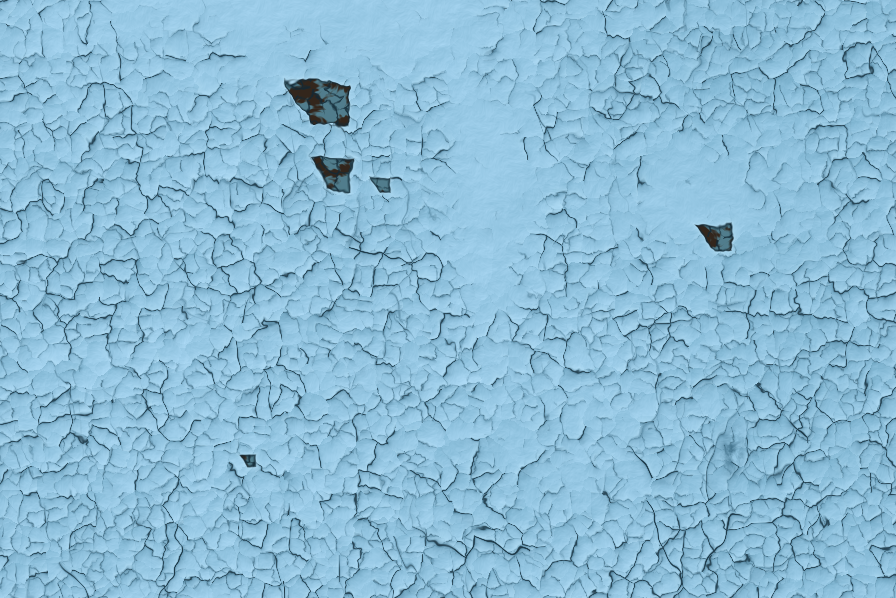
A Shadertoy shader for this texture:

```glsl
const vec3 HIGHLIGHT = vec3(0.74, 0.90, 0.98);
const vec3 PAINT = vec3(0.61, 0.80, 0.91);
const vec3 PAINT_SHADE = vec3(0.46, 0.68, 0.79);
const vec3 CRACK_SOFT = vec3(0.27, 0.46, 0.56);
const vec3 CRACK_DEEP = vec3(0.07, 0.16, 0.21);
const vec3 RUST = vec3(0.20, 0.15, 0.11);
const vec3 OLD_PAINT = vec3(0.33, 0.53, 0.60);
const vec2 LIGHT_DIR = vec2(-0.42, 0.91);

float hash21(vec2 p) {
    vec3 q = fract(vec3(p.xyx) * 0.1031);
    q += dot(q, q.yzx + 33.33);
    return fract((q.x + q.y) * q.z);
}

vec2 hash22(vec2 p) {
    return vec2(hash21(p), hash21(p + 57.3));
}

// Layered, rotated and bent sines, roughly -1 to 1
float waves(vec2 p) {
    float sum = 0.0, amp = 0.6;
    for (int i = 0; i < 5; i++) {
        p = mat2(0.8, 0.6, -0.6, 0.8) * p * 1.7 + 1.3;
        p += 0.5 * sin(p.yx * 0.8 + float(i));
        sum += amp * sin(p.x) * sin(p.y);
        amp *= 0.65;
    }
    return sum;
}

// Surface slope towards the light
float emboss(vec2 p, float reach) {
    return waves(p + LIGHT_DIR * reach) - waves(p);
}

vec2 cellPoint(vec2 id) {
    return id + 0.5 + 0.9 * (hash22(id) - 0.5);
}

// Broken cell borders: x = dark line, y = cast shadow, z = lit rim, w = flake tilt
vec4 cracks(vec2 p, float cells, float density, float width, float pixel) {
    vec2 q = p * cells;
    q += 0.26 * vec2(waves(q * 0.9), waves(q * 0.9 + 7.0));
    float fade = 0.4 * waves(q * 0.6 + 3.0);
    vec2 home = floor(q), nearest = home;
    float best = 9.0;
    for (int i = 0; i < 9; i++) {
        vec2 id = home + vec2(i % 3, i / 3) - 1.0;
        float d = length(cellPoint(id) - q);
        if (d < best) { best = d; nearest = id; }
    }
    vec2 a = cellPoint(nearest) - q;
    vec3 edge = vec3(0.0);
    for (int i = 0; i < 25; i++) {
        if (i == 12) continue;
        vec2 id = nearest + vec2(i % 5, i / 5) - 2.0;
        vec2 b = cellPoint(id) - q;
        vec2 normal = normalize(b - a);
        float d = max(dot(0.5 * (a + b), normal), 0.0) / cells;
        float gap = smoothstep(0.0, 0.5, density - hash21(id + nearest) + fade);
        float facing = dot(normal, LIGHT_DIR);
        float line = 1.0 - smoothstep(0.0, width * (0.4 + gap) + 0.6 * pixel, d);
        float shadow = max(facing + 0.15, 0.0) * exp(-d / (3.2 * width));
        float rim = max(0.15 - facing, 0.0) * exp(-d / (3.2 * width));
        edge = max(edge, gap * vec3(line, shadow, rim));
    }
    return vec4(edge, -dot(a, LIGHT_DIR));
}

// Soft oval, 1 at the centre
float blob(vec2 p, vec2 centre, vec2 radius) {
    vec2 q = (p - centre) / radius;
    return exp(-dot(q, q));
}

// Signed distance to a ragged, tapering chip
float chip(vec2 p, vec2 centre, float size) {
    vec2 q = p - centre;
    q += 0.22 * size * vec2(waves(q * 22.0 + centre * 9.0), waves(q * 22.0 + centre * 31.0));
    float sides = abs(q.x + 0.3 * q.y) - 0.35 * q.y;
    return max(max(sides - 0.75 * size, abs(q.y) - 0.75 * size), -q.y - q.x - size);
}

void mainImage(out vec4 fragColor, in vec2 fragCoord) {
    float pixel = 1.0 / iResolution.y;
    vec2 p = fragCoord * pixel;

    // Smooth regions where the paint still holds
    float calm = blob(p, vec2(0.55, 1.00), vec2(0.42, 0.14));
    calm = max(calm, blob(p, vec2(0.82, 0.70), vec2(0.09, 0.22)));
    calm = max(calm, blob(p, vec2(1.17, 0.67), vec2(0.17, 0.08)));
    calm = max(calm, 0.45 * blob(p, vec2(0.95, 0.25), vec2(0.20, 0.10)));
    float density = 0.74 - 0.72 * calm + 0.08 * waves(p * 2.5);

    // Large, medium and hairline cracks
    vec4 large = cracks(p * vec2(1.15, 0.95), 9.0, density - 0.34, 0.0021, pixel);
    vec4 medium = cracks(p * vec2(1.1, 1.0) + 3.7, 23.0, density, 0.0016, pixel);
    vec4 hair = cracks(p + 8.1, 40.0, density - 0.10, 0.0012, pixel);
    vec3 relief = max(large.xyz, max(medium.xyz * 0.9, hair.xyz * 0.7));

    // Weathered surface: embossed grain, dents and curled flakes
    float tone = 0.14 + 0.10 * waves(p * 4.0);
    tone -= 0.32 * emboss(p * 60.0, 0.14) + 0.18 * emboss(p * 16.0, 0.14);
    tone += (1.0 - calm) * (0.34 * medium.w + 0.22 * hair.w);
    tone += 0.18 * smoothstep(0.9, 1.6, p.x + 0.3 * p.y) - 0.08 * calm;
    vec3 color = mix(PAINT, PAINT_SHADE, clamp(tone, -0.4, 1.1));

    // Lit lips, shadows and open gaps
    color = mix(color, HIGHLIGHT, 0.75 * relief.z);
    color = mix(color, CRACK_SOFT, 0.60 * relief.y);
    color = mix(color, CRACK_SOFT, 0.75 * relief.x);
    color = mix(color, CRACK_DEEP, 0.80 * smoothstep(0.55, 1.0, relief.x));

    // Sooty smudge
    float soot = blob(p, vec2(1.225, 0.245), vec2(0.018, 0.035));
    color = mix(color, CRACK_SOFT, soot * clamp(0.6 + 0.7 * waves(p * 70.0), 0.0, 1.0));

    // Chips down to rust and older paint: xy = centre, z = size
    vec3 chips[5] = vec3[5](vec3(0.54, 0.825, 0.052), vec3(0.56, 0.710, 0.034),
        vec3(0.64, 0.690, 0.018), vec3(1.20, 0.603, 0.030), vec3(0.416, 0.230, 0.013));
    float hole = 1.0;
    for (int i = 0; i < 5; i++) hole = min(hole, chip(p, chips[i].xy, chips[i].z));
    float flakes = smoothstep(-0.3, 0.1, waves(p * 38.0 + 1.0));
    vec3 bare = mix(RUST, OLD_PAINT, flakes * 0.9);
    bare = mix(bare, CRACK_DEEP, 0.85 * cracks(p, 48.0, 0.9, 0.0016, pixel).x);
    bare = mix(bare, CRACK_DEEP, 0.8 * smoothstep(-0.006, 0.0, hole));
    color = mix(color, HIGHLIGHT, 0.6 * exp(-max(hole, 0.0) / 0.004));
    color = mix(bare, color, smoothstep(-pixel, pixel, hole));

    fragColor = vec4(clamp(color, 0.0, 1.0), 1.0);
}
```
